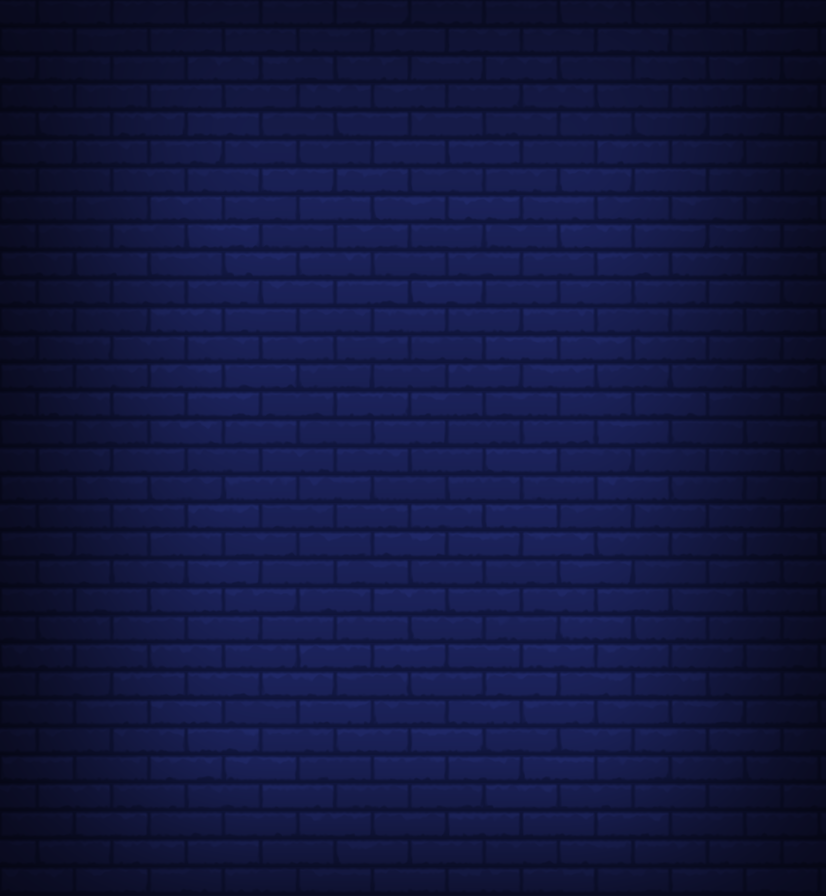
This texture is drawn by a Shadertoy shader. Its source:

```glsl
// A dim blue brick wall in running bond, lit from the middle.
// Each brick is a rounded box with a ragged lit top and a chipped lower edge;
// gradient noise roughens them and a soft vignette darkens the borders.

#define ROWS 32.0
#define BRICK_ASPECT 2.66
#define ROW_SHIFT 0.025
#define EDGE_SOFTNESS 0.065
#define CHIP_DEPTH 0.16
#define BRICK_COLOR vec3(0.104, 0.130, 0.345)
#define LIT_COLOR vec3(0.126, 0.160, 0.410)
#define MORTAR_COLOR vec3(0.066, 0.088, 0.250)
#define SHADE_TINT vec3(0.32, 0.28, 0.32)

float hash(vec2 p) {
    p = fract(p * vec2(0.1031, 0.1137));
    p += dot(p, p.yx + 33.33);
    return fract((p.x + p.y) * p.x * 17.0);
}

vec2 gradient(vec2 cell) {
    float angle = 6.2832 * hash(cell);
    return vec2(cos(angle), sin(angle));
}

float gradientNoise(vec2 p) {
    vec2 i = floor(p), f = fract(p);
    vec2 u = f * f * f * (f * (f * 6.0 - 15.0) + 10.0);
    vec2 e = vec2(0.0, 1.0);
    float low = mix(dot(gradient(i), f),
                    dot(gradient(i + e.yx), f - e.yx), u.x);
    float high = mix(dot(gradient(i + e), f - e),
                     dot(gradient(i + e.yy), f - e.yy), u.x);
    return mix(low, high, u.y);
}

float roundedBox(vec2 p, vec2 halfSize, float radius) {
    vec2 d = abs(p) - halfSize + radius;
    return length(max(d, 0.0)) + min(max(d.x, d.y), 0.0) - radius;
}

vec3 brickWall(vec2 p, float soft) {
    // Rows count downward from the top; even rows are shifted half a brick
    float rowPos = (1.0 - p.y) * ROWS + ROW_SHIFT;
    float row = floor(rowPos);
    float colPos = p.x * ROWS / BRICK_ASPECT + 0.5 * mod(row + 1.0, 2.0);
    vec2 id = vec2(floor(colPos), row);
    vec2 local = vec2((fract(colPos) - 0.5) * BRICK_ASPECT, fract(rowPos));
    float variation = hash(id + 19.0);

    // Uneven outline, with chips along the lower edge
    vec2 seed = id * vec2(7.31, 5.17) + 40.0;
    float ragged = gradientNoise(local * vec2(2.4, 1.2) + seed);
    float fine = gradientNoise(local * vec2(5.5, 3.0) + seed * 1.7);
    float chips = max(0.0, ragged + 0.5 * fine) * smoothstep(0.4, 0.9, local.y);
    float dist = roundedBox(local - vec2(0.0, 0.46),
                            vec2(0.5 * BRICK_ASPECT - 0.065, 0.40), 0.06);
    dist += CHIP_DEPTH * chips + 0.025 * fine;
    float body = 1.0 - smoothstep(-soft, soft, dist);

    // Lit upper strip with a wavy lower boundary
    float stripEnd = 0.19 + 0.26 * ragged + 0.10 * fine;
    float strip = 1.0 - smoothstep(-soft, soft, local.y - stripEnd);
    strip *= 0.45 + 0.55 * variation;

    vec3 face = BRICK_COLOR * (0.97 + 0.06 * variation);
    face *= 1.03 - 0.08 * local.y;
    face = mix(face, LIT_COLOR, strip);

    // Contact shadow deepens the mortar just below each brick
    vec3 mortar = MORTAR_COLOR * (1.04 - 0.14 * smoothstep(0.75, 1.0, local.y));
    return mix(mortar, face, body);
}

float wallLight(vec2 uv) {
    float sides = smoothstep(-0.08, 0.32, min(uv.x, 1.0 - uv.x));
    float top = smoothstep(-0.12, 0.26, 1.0 - uv.y);
    float bottom = smoothstep(-0.14, 0.20, uv.y);
    return sides * top * bottom;
}

void mainImage(out vec4 fragColor, in vec2 fragCoord) {
    vec2 uv = fragCoord / iResolution.xy;
    vec2 p = fragCoord / iResolution.y;
    float soft = max(EDGE_SOFTNESS, ROWS / iResolution.y);
    vec3 color = brickWall(p, soft);
    color *= mix(SHADE_TINT, vec3(1.0), wallLight(uv));
    fragColor = vec4(color, 1.0);
}
```
